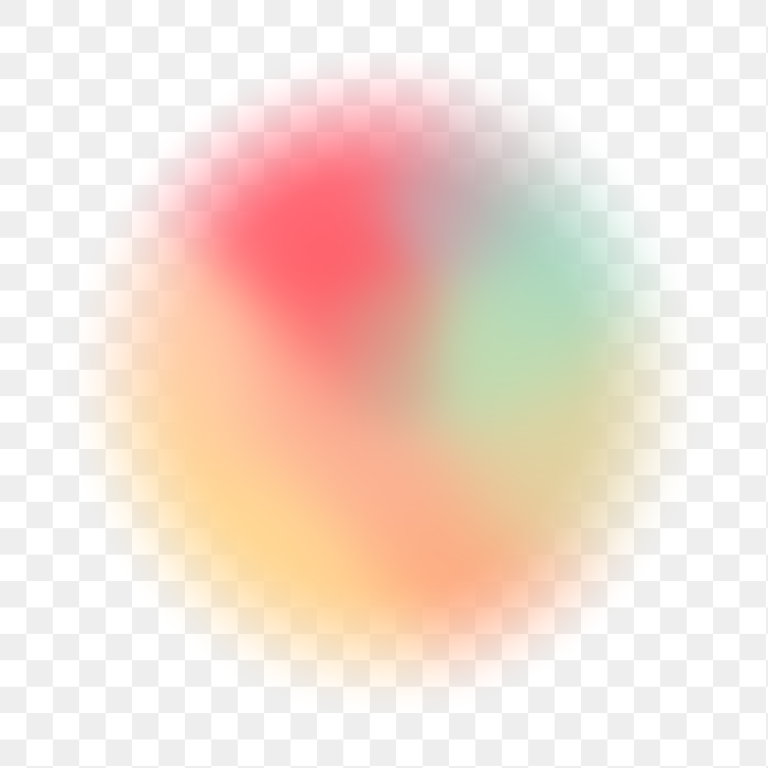
Give the GLSL for this background, as a three.js fragment shader.

```glsl
// A soft multicolour gradient disc fading out over a pale checkerboard.
varying vec2 vUv;

// Distance from p to the segment a-b.
float segmentDistance(vec2 p, vec2 a, vec2 b) {
  vec2 ab = b - a;
  float t = clamp(dot(p - a, ab) / dot(ab, ab), 0.0, 1.0);
  return length(p - a - ab * t);
}

// Colour premultiplied by a Gaussian weight around a stroke; weight in alpha.
vec4 glow(vec2 a, vec2 b, float spread, vec3 color) {
  float d = segmentDistance(vUv, a, b) / spread;
  return vec4(color, 1.0) * exp(-d * d);
}

// White and light grey squares counted from the upper left.
vec3 checkerboard(vec2 p) {
  vec2 wave = sin(3.14159 * vec2(p.x, 1.0 - p.y) * 29.08);
  vec2 side = smoothstep(-0.07, 0.07, wave) * 2.0 - 1.0;
  return vec3(mix(1.0, 0.933, 0.5 + 0.5 * side.x * side.y));
}

// Normalised blend of the coloured strokes.
vec3 discColor() {
  vec4 sum = vec4(0.0);
  // Warm top
  sum += glow(vec2(0.397, 0.733), vec2(0.443, 0.590), 0.100, vec3(1.00, 0.37, 0.41));
  sum += glow(vec2(0.280, 0.785), vec2(0.490, 0.870), 0.100, vec3(1.00, 0.50, 0.56));
  sum += glow(vec2(0.595, 0.750), vec2(0.650, 0.810), 0.090, vec3(0.79, 0.64, 0.67));
  // Cool right side
  sum += glow(vec2(0.710, 0.720), vec2(0.745, 0.640), 0.100, vec3(0.64, 0.84, 0.77));
  sum += glow(vec2(0.615, 0.525), vec2(0.690, 0.555), 0.100, vec3(0.74, 0.87, 0.70));
  sum += glow(vec2(0.680, 0.375), vec2(0.810, 0.480), 0.100, vec3(0.89, 0.82, 0.63));
  // Orange and yellow base
  sum += glow(vec2(0.580, 0.275), vec2(0.630, 0.215), 0.100, vec3(1.00, 0.66, 0.50));
  sum += glow(vec2(0.460, 0.160), vec2(0.400, 0.180), 0.090, vec3(1.00, 0.82, 0.57));
  sum += glow(vec2(0.220, 0.420), vec2(0.380, 0.245), 0.105, vec3(1.00, 0.85, 0.58));
  // Peach left side and muted centre
  sum += glow(vec2(0.180, 0.600), vec2(0.270, 0.510), 0.105, vec3(1.00, 0.80, 0.67));
  sum += glow(vec2(0.390, 0.466), vec2(0.508, 0.375), 0.090, vec3(0.99, 0.69, 0.58));
  sum += glow(vec2(0.500, 0.560), vec2(0.510, 0.510), 0.060, vec3(0.82, 0.65, 0.56));
  return sum.rgb / sum.a;
}

void main() {
  // Slightly tall disc with a wide blurred rim.
  float radius = length((vUv - vec2(0.500, 0.502)) / vec2(0.338, 0.354));
  float opacity = 1.0 - smoothstep(0.72, 1.25, radius);
  gl_FragColor = vec4(mix(checkerboard(vUv), discColor(), opacity), 1.0);
}
```
